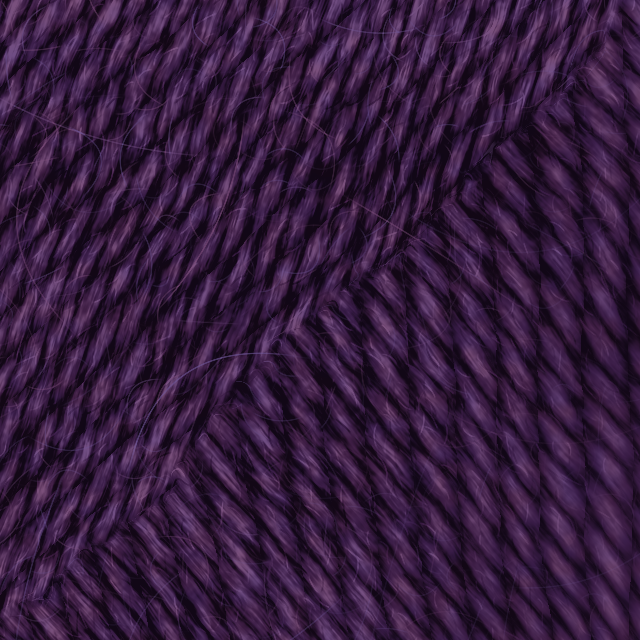
Reproduce this texture procedurally as a three.js fragment shader.

```glsl
varying vec2 vUv;

const float PI = 3.14159265;
const vec3 SHADOW = vec3(0.068, 0.028, 0.085);
const vec3 PLUM = vec3(0.23, 0.11, 0.27);
const vec3 LILAC = vec3(0.46, 0.31, 0.50);
const vec3 BLUE_HAIR = vec3(0.43, 0.34, 0.60);
const vec3 ROSE_HAIR = vec3(0.50, 0.31, 0.49);

float hash(vec2 p) {
  return fract(sin(dot(p, vec2(127.1, 311.7))) * 43758.5453);
}

float noise(vec2 p) {
  vec2 cell = floor(p);
  vec2 f = fract(p);
  f = f * f * (3.0 - 2.0 * f);
  float low = mix(hash(cell), hash(cell + vec2(1.0, 0.0)), f.x);
  float high = mix(hash(cell + vec2(0.0, 1.0)), hash(cell + 1.0), f.x);
  return mix(low, high, f.y);
}

vec2 noise2(vec2 p) {
  return vec2(noise(p), noise(p + 37.2)) - 0.5;
}

vec2 rotate(vec2 p, float angle) {
  float c = cos(angle);
  float s = sin(angle);
  return vec2(c * p.x + s * p.y, c * p.y - s * p.x);
}

// Brightness of twisted strands: pos.x runs along them, pos.y across
float yarn(vec2 pos, float width, float period, float slant, float detail) {
  float lane = pos.y / width;
  float row = floor(lane);
  float across = fract(lane) - 0.5;
  float twist = (pos.x - across * width * slant) / period + hash(vec2(row, 3.0));
  float ply = fract(twist) - 0.5;
  float plyId = floor(twist);

  // Each ply is a slanted lens that tapers towards the strand edges
  float taper = 1.0 - 2.6 * across * across;
  float ridge = cos(PI * ply);
  float lens = smoothstep(0.0, 1.0, ridge * 0.85 + taper * 0.65 - 0.50);
  float body = 0.08 + 0.92 * lens * taper + 0.08 * across - 0.08 * ply;
  float tone = hash(vec2(row, plyId)) - 0.5;

  // Spun fibres follow the slant of each ply, in three thicknesses
  float hairline = noise(vec2(twist * 15.0, pos.x * 62.0 + row * 13.0)) - 0.5;
  float fine = noise(vec2(twist * 8.0, pos.x * 42.0 + row * 9.0)) - 0.5;
  float coarse = noise(vec2(twist * 3.5, pos.x * 26.0 + row * 5.0)) - 0.5;
  float fibres = 0.40 * hairline + 0.34 * fine + 0.24 * coarse;
  return body * 0.70 + tone * 0.10 * ridge + fibres * detail;
}

// Curved hair centred at the origin, fading towards both tips
float hair(vec2 p, float angle, float reach, float bend, float thickness) {
  vec2 q = rotate(p, angle);
  float offset = q.y - bend * (q.x * q.x / reach - 0.3 * reach);
  float slope = 2.0 * bend * q.x / reach;
  float dist = abs(offset) / sqrt(1.0 + slope * slope);
  float line = 1.0 - smoothstep(thickness * 0.3, thickness, dist);
  return line * (1.0 - smoothstep(0.65, 1.0, abs(q.x) / reach));
}

// Scattered hairs: x is coverage, y is coverage weighted by tint
vec2 strayHairs(vec2 p, float cells, float angle, float spread, float curl, float thickness) {
  vec2 total = vec2(0.0);
  vec2 home = floor(p * cells);
  for (int j = -1; j <= 1; j++) {
    for (int i = -1; i <= 1; i++) {
      vec2 id = home + vec2(float(i), float(j));
      vec2 seed = id + cells * 7.3;
      vec2 centre = id + 0.5 + 0.8 * noise2(seed * 5.17);
      float turn = angle + spread * (hash(seed + 1.7) - 0.5);
      float bend = curl * (hash(seed + 4.1) - 0.5);
      float reach = mix(0.4, 0.95, hash(seed + 8.9));
      float line = hair(p * cells - centre, turn, reach, bend, thickness * cells);
      line *= mix(0.05, 1.0, pow(hash(seed + 2.3), 1.6));
      total += line * vec2(1.0, hash(seed + 6.4));
    }
  }
  return total;
}

vec3 yarnColour(float light) {
  vec3 dark = mix(SHADOW, PLUM, smoothstep(-0.02, 0.46, light));
  return mix(dark, LILAC, smoothstep(0.38, 1.0, light));
}

void main() {
  vec2 p = vUv;
  vec2 warped = p + 0.020 * noise2(p * 7.0) + 0.004 * noise2(p * 32.0);

  // Ragged diagonal seam and soft focus towards the lower right
  float seam = p.y - p.x + 0.06 * (noise(p * 8.0) - 0.5);
  seam += 0.04 * (noise(p * 30.0) - 0.5);
  float upper = smoothstep(-0.02, 0.02, seam);
  float focus = 1.0 - 0.65 * smoothstep(0.3, 1.0, p.x - 0.4 * p.y);

  // Diagonal strands above, fanned upright strands below
  vec2 diagonal = rotate(warped, 0.68 + 0.06 * p.x);
  float fan = warped.x + 0.24 * (warped.y - 0.5) * (1.0 - warped.x);
  float above = yarn(diagonal, 0.056, 0.070, 1.7, 1.0);
  float below = yarn(vec2(-warped.y, fan), 0.070, 0.068, 1.3, focus);
  below = mix(0.36, below, 0.8 + 0.2 * focus) * 0.92;
  float light = mix(below, above, upper);
  light += 0.24 * (noise(p * 4.0 + 11.0) - 0.5);

  // Woolly fuzz breaks up the gaps between strands
  light += 0.16 * focus * (noise(p * 150.0) - 0.5);
  light += 0.14 * focus * (noise(p * 60.0 + 4.0) - 0.5);

  // Short fibres in the ply direction, some lit and some shaded
  float lean = mix(-1.1, 1.0, upper);
  vec2 lit = strayHairs(p, 42.0, lean, 1.3, 0.7, 0.0019);
  vec2 shaded = strayHairs(p + 0.37, 36.0, lean, 1.0, 0.6, 0.0021);
  light += focus * (0.30 * min(lit.x, 1.0) - 0.22 * min(shaded.x, 1.0));
  vec3 colour = yarnColour(light);
  float hue = noise(p * 45.0 + 5.0) - 0.5;
  colour *= 1.0 + hue * vec3(0.12, 0.05, -0.08);

  // Loose hairs from long to short
  vec2 hairs = 0.75 * strayHairs(p, 4.0, 0.5, 2.6, 1.2, 0.0018);
  hairs += 0.55 * strayHairs(p, 11.0, lean, 2.4, 1.8, 0.0017);
  hairs += 0.55 * strayHairs(p, 22.0, lean, 2.2, 1.6, 0.0017);
  float tint = hairs.y / max(hairs.x, 0.001);
  vec3 hairColour = mix(BLUE_HAIR, ROSE_HAIR, smoothstep(0.3, 0.75, tint));
  float cover = min(hairs.x, 1.0) * mix(0.5, 0.8, upper) * focus;
  gl_FragColor = vec4(mix(colour, hairColour, cover), 1.0);
}
```
